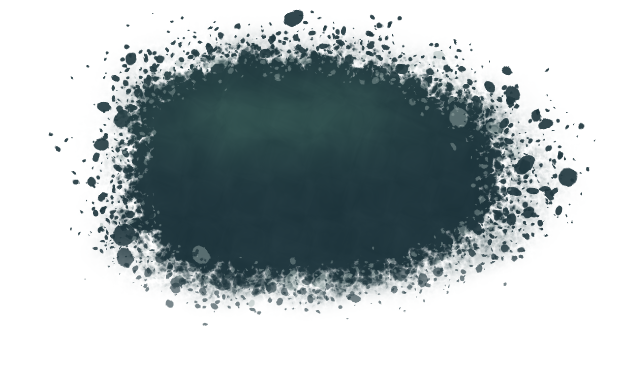
Reproduce this background procedurally as a Shadertoy shader.

```glsl
const vec3 PAPER = vec3(1.0);
const vec3 DEEP_INK = vec3(0.125, 0.215, 0.245);
const vec3 TEAL_INK = vec3(0.19, 0.315, 0.31);
const vec3 WASH_INK = vec3(0.38, 0.46, 0.47);
const vec3 PALE_INK = vec3(0.62, 0.69, 0.68);

const vec2 CENTER = vec2(0.77, 0.53);
const float LEFT_REACH = 0.435;
const float RIGHT_REACH = 0.56;
const float TOP_REACH = 0.325;
const float BOTTOM_REACH = 0.265;
const float LEFT_POWER = 3.0;
const float RIGHT_POWER = 2.0;
const float EDGE_SCALE = 0.33;
const float LUMPINESS = 0.012;
const float RAGGEDNESS = 0.13;
const float BODY_SOFTNESS = 0.02;
const float DROP_SOFTNESS = 0.0022;
const vec2 GLOW_CENTER = vec2(0.73, 0.70);
const vec2 GLOW_SIZE = vec2(0.36, 0.13);
const int DROP_LAYERS = 4;

vec2 hash2(vec2 p) {
    vec3 a = fract(p.xyx * vec3(0.1031, 0.1030, 0.0973));
    a += dot(a, a.yzx + 33.33);
    return fract((a.xx + a.yz) * a.zy);
}

mat2 rotation(float angle) {
    float c = cos(angle), s = sin(angle);
    return mat2(c, -s, s, c);
}

// Layered, rotated sines, roughly -1 to 1
float waves(vec2 p) {
    float sum = 0.0, gain = 0.5;
    for (int i = 0; i < 5; i++) {
        p = rotation(1.1) * p + 0.6 * sin(p.yx * 1.3);
        sum += gain * sin(p.x) * sin(p.y + 1.7);
        p *= 1.9;
        gain *= 0.62;
    }
    return sum;
}

// Distance to the nearest scattered cell point
float cellular(vec2 p) {
    vec2 id = floor(p);
    float nearest = 2.0;
    for (int y = -1; y <= 1; y++)
    for (int x = -1; x <= 1; x++) {
        vec2 cell = id + vec2(x, y);
        nearest = min(nearest, length(cell + hash2(cell) - p));
    }
    return nearest;
}

// Signed edge measure: blunt on the left, tapered on the right
float stainEdge(vec2 p) {
    vec2 q = p - CENTER;
    float right = smoothstep(-0.15, 0.15, q.x);
    vec2 reach = vec2(q.x < 0.0 ? LEFT_REACH : RIGHT_REACH,
                      q.y < 0.0 ? BOTTOM_REACH : TOP_REACH);
    float power = mix(LEFT_POWER, RIGHT_POWER, right);
    vec2 k = pow(abs(q) / reach + 1e-4, vec2(power));
    float lumps = sin(p.x * 23.0 + 2.0 * sin(p.y * 11.0)) * sin(p.y * 19.0 + 1.0);
    return (pow(k.x + k.y, 1.0 / power) - 1.0) * EDGE_SCALE + LUMPINESS * lumps;
}

// Random ellipses gathered in a band around the stain edge
float drops(vec2 p, float size, float middle, float width, float seed) {
    vec2 grid = p / size, id = floor(grid);
    float nearest = 2.0;
    for (int y = -1; y <= 1; y++)
    for (int x = -1; x <= 1; x++) {
        vec2 cell = id + vec2(x, y);
        vec2 place = hash2(cell + seed);
        vec2 trait = hash2(cell + seed + 57.3);
        vec2 spot = cell + 0.15 + 0.7 * place;
        float offset = (stainEdge(spot * size) - middle) / width;
        if (trait.x > 0.8 * exp(-offset * offset) - 0.01) continue;
        vec2 q = rotation(6.283 * place.x) * (grid - spot);
        q.y *= mix(1.0, 1.8, place.y);
        nearest = min(nearest, length(q) - mix(0.1, 0.42, trait.y * trait.y));
    }
    float blur = max(DROP_SOFTNESS, 0.7 / iResolution.y);
    return smoothstep(blur, -blur, nearest * size);
}

void mainImage(out vec4 fragColor, in vec2 fragCoord) {
    vec2 p = fragCoord / iResolution.y;
    vec2 q = p - CENTER;
    float edge = stainEdge(p);
    float below = smoothstep(-0.12, -0.28, q.y);
    vec2 warped = p + 0.005 * vec2(waves(p * 60.0), waves(p * 60.0 + 9.0));

    // Ink colour with a teal glow and soft mottling
    float mottle = waves(p * 13.0);
    vec2 g = (p - GLOW_CENTER) / GLOW_SIZE;
    float glow = exp(-dot(g, g)) * (1.0 + 0.35 * mottle);
    vec3 ink = mix(DEEP_INK, TEAL_INK, clamp(glow, 0.0, 1.0));
    ink += 0.01 * mottle + 0.012 * waves(p * 45.0);

    // Cloudy wash, strongest below and at the right tip
    float coarse = cellular(warped * 28.0);
    float medium = cellular(warped * 60.0 + 7.0);
    float fine = cellular(warped * 120.0 + 3.0);
    float weight = 0.4 + 0.45 * below + 0.45 * smoothstep(0.3, 0.55, q.x);
    float band = exp(-pow(max(edge, 0.0) / 0.05, 2.0));
    float grain = smoothstep(0.85, 0.1, 0.3 * fine + 0.4 * medium + 0.3 * coarse + 0.25 * mottle);
    vec3 color = mix(PAPER, WASH_INK, clamp(weight * band * grain, 0.0, 0.9));

    // Ragged body, fading more gently along the bottom
    float ragged = 0.5 * coarse + 0.35 * medium + 0.15 * fine - 0.42;
    float body = edge + RAGGEDNESS * ragged + 0.015 * mottle;
    float softness = BODY_SOFTNESS * (1.0 + 0.8 * below);
    color = mix(color, ink, smoothstep(softness, -softness, body));

    // Translucent pale flecks, then dark drops at shrinking sizes
    color = mix(color, PALE_INK, 0.45 * drops(warped, 0.062, 0.0, 0.04, 11.0));
    color = mix(color, PALE_INK, 0.4 * drops(warped, 0.026, -0.01, 0.035, 23.0));
    float size = 0.075;
    for (int i = 0; i < DROP_LAYERS; i++) {
        float layer = float(i);
        float splash = drops(warped, size, 0.012, 0.056 + 0.005 * layer, 31.0 + 17.0 * layer);
        color = mix(color, ink, mix(0.92, 0.6, below) * splash);
        size *= 0.62;
    }
    color = mix(color, PALE_INK, 0.45 * drops(warped, 0.017, -0.015, 0.03, 131.0));

    fragColor = vec4(color, 1.0);
}
```
